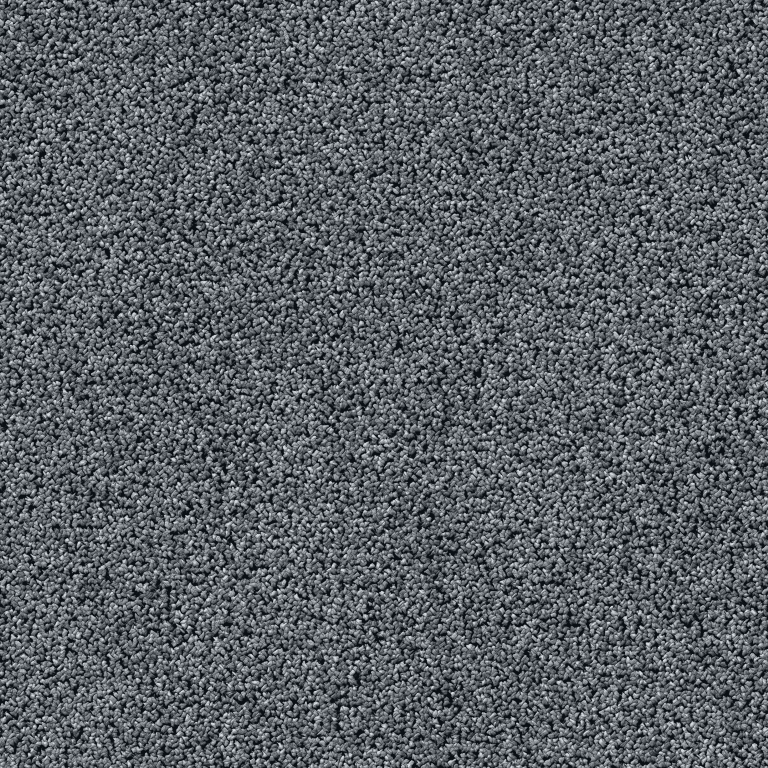
Give the GLSL for this texture, as a WebGL 2 fragment shader.

```glsl
#version 300 es
precision highp float;
// Rough dark coating of merged stony grains with ragged black pits between them.
// Two scales of cellular noise form the relief, a side light models the grains,
// and coarser cells with layered sines gently vary the packing.

uniform vec2 u_resolution;
out vec4 fragColor;

vec3 hash3(vec2 cell) {
    vec3 p = fract(cell.xyx * vec3(0.1031, 0.1030, 0.0973));
    p += dot(p, p.yxz + 33.33);
    return fract((p.xxy + p.yzz) * p.zyx);
}

// Nearest grain: xy = offset from its centre, z = gap to the next grain, w = random tone
vec4 nearestGrain(vec2 p) {
    vec2 base = floor(p);
    vec2 offset = vec2(0.0);
    float first = 9.0, second = 9.0, tone = 0.0;
    for (int y = -1; y <= 1; y++) {
        for (int x = -1; x <= 1; x++) {
            vec2 cell = base + vec2(x, y);
            vec3 rnd = hash3(cell + 17.0);
            vec2 toPoint = p - cell - rnd.xy;
            float dist = length(toPoint) * (0.8 + 0.45 * rnd.z);
            if (dist < first) {
                second = first;
                first = dist;
                offset = toPoint;
                tone = hash3(cell + 371.0).x;
            } else {
                second = min(second, dist);
            }
        }
    }
    return vec4(offset, second - first, tone);
}

// Slow drift of brightness, mostly in soft upright bands
float broadDrift(vec2 uv) {
    return 0.5 * sin(uv.x * 17.0 + 1.5 * sin(uv.y * 4.0))
         + 0.3 * sin(uv.x * 41.0 + uv.y * 9.0 + 2.0)
         + 0.4 * sin(uv.y * 11.0 - uv.x * 6.0 + 0.7);
}

float surface(vec2 uv) {
    // Bent coordinates make the grains angular and uneven
    vec2 p = uv * 150.0;
    p += 0.18 * sin(p.yx * 2.3 + 1.7 * sin(p * 0.71));
    p += 0.08 * sin(p.yx * 5.9 + 2.1 * sin(p * 1.37));
    vec4 grain = nearestGrain(p);

    // Finer turned grit breaks up the outlines
    vec4 grit = nearestGrain(mat2(0.8, 0.6, -0.6, 0.8) * p * 1.75 + 61.0);
    vec2 gritSlope = grit.xy * mat2(0.8, 0.6, -0.6, 0.8);

    // Pits open where both scales are far from a grain centre
    float clump = length(nearestGrain(uv * 43.0 + 5.0).xy) - 0.45;
    float depth = 0.6 * length(grain.xy) + 0.4 * length(grit.xy) + 0.04 * clump;
    float seam = 0.4 * (1.0 - smoothstep(0.0, 0.22, grain.z));
    float cover = (1.0 - smoothstep(0.42, 0.70, depth)) * (1.0 - seam);

    // Grain body, lit from the upper left
    float body = mix(0.35, 0.58, grain.w) + 0.09 * (grit.w - 0.5);
    body += dot(grain.xy + 0.6 * gritSlope, vec2(-0.15, 0.26));
    float value = mix(0.06, body, cover);

    // Small glints, more frequent toward the bottom
    vec2 fromGlint = grain.xy - vec2(-0.10, 0.16);
    float glossy = smoothstep(0.62, 0.72, fract(grain.w * 37.0) + 0.12 * (0.5 - uv.y));
    value += 0.20 * glossy * cover * exp(-18.0 * dot(fromGlint, fromGlint));

    value += 0.012 * broadDrift(uv) - 0.02 * clump;
    return 0.325 + 1.15 * (value - 0.318);
}

void main() {
    // Four samples per pixel smooth the grain edges
    float value = 0.0;
    for (int i = 0; i < 4; i++) {
        vec2 shift = (vec2(i % 2, i / 2) - 0.5) * 0.5;
        value += 0.25 * surface((gl_FragCoord.xy + shift) / u_resolution);
    }
    value = clamp(value, 0.06, 0.85);

    // Cool grey tint
    fragColor = vec4(value + vec3(-0.02, 0.0, 0.02), 1.0);
}
```
